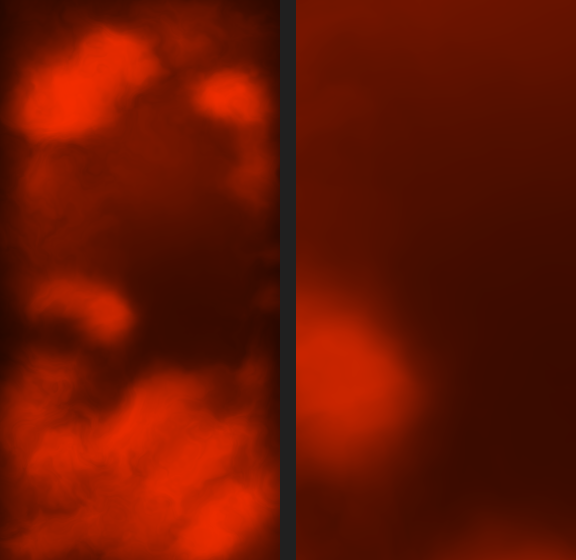
Left, the full canvas; right, a detail of the centre.
Write a Shadertoy shader that draws this texture.

```glsl
// Soft red glows and smoky wisps around a dark hollow, like embers out of focus.

const vec3 EMBER = vec3(1.0, 0.182, 0.0);
const float BASE_LIGHT = 0.25;

float hash(vec2 p) {
    vec3 q = fract(vec3(p.xyx) * 0.1031);
    q += dot(q, q.yzx + 33.33);
    return fract((q.x + q.y) * q.z);
}

float noise(vec2 p) {
    vec2 i = floor(p), f = fract(p);
    f = f * f * f * (f * (f * 6.0 - 15.0) + 10.0);
    return mix(mix(hash(i), hash(i + vec2(1, 0)), f.x),
               mix(hash(i + vec2(0, 1)), hash(i + vec2(1, 1)), f.x), f.y);
}

// Layered noise, centred on zero
float fbm(vec2 p) {
    float sum = 0.0, gain = 0.5;
    for (int i = 0; i < 4; i++) {
        sum += gain * (noise(p) - 0.5);
        p = mat2(1.6, 1.2, -1.2, 1.6) * p + 7.3;
        gain *= 0.5;
    }
    return sum;
}

// Soft ellipse of light with a flattened core
float glow(vec2 p, vec2 centre, vec2 radius, float angle) {
    float c = cos(angle), s = sin(angle);
    vec2 d = mat2(c, -s, s, c) * (p - centre) / radius;
    return exp(-pow(dot(d, d), 1.25));
}

// Faint patches on a loose ring about the hollow
float ringPatches(vec2 p) {
    float sum = 0.0;
    for (int i = 0; i < 16; i++) {
        float k = float(i), a = k * 2.4;
        vec2 centre = vec2(0.52, 1.1) + vec2(0.44, 0.78) * vec2(cos(a), sin(a))
                    * mix(0.85, 1.1, hash(vec2(k, 3.0)));
        vec2 radius = mix(vec2(0.05), vec2(0.1, 0.09), hash(vec2(k, 8.0)));
        sum += mix(0.08, 0.2, hash(vec2(k, 5.0))) * glow(p, centre, radius, a);
    }
    return sum;
}

// Denser patches across the lower third
float lowerPatches(vec2 p) {
    float sum = 0.0;
    for (int i = 0; i < 9; i++) {
        float k = float(i);
        vec2 centre = vec2(fract(k * 0.618 + 0.12), 0.04 + 0.065 * k);
        float size = mix(0.07, 0.13, hash(vec2(k, 21.0)));
        sum += mix(0.1, 0.22, hash(vec2(k, 17.0)))
             * glow(p, centre, size * vec2(1.3, 0.9), 0.7);
    }
    return sum;
}

// The brightest clusters
float mainGlows(vec2 p) {
    float upper = 0.68 * glow(p, vec2(0.22, 1.655), vec2(0.15, 0.135), 0.3)
                + 0.56 * glow(p, vec2(0.41, 1.785), vec2(0.13, 0.095), -0.4)
                + 0.68 * glow(p, vec2(0.83, 1.635), vec2(0.13, 0.085), -0.2)
                + 0.2 * glow(p, vec2(0.94, 1.45), vec2(0.08, 0.1), 0.3);
    float middle = 0.4 * glow(p, vec2(0.25, 0.95), vec2(0.14, 0.08), 0.1)
                 + 0.58 * glow(p, vec2(0.395, 0.865), vec2(0.085, 0.105), 0.1)
                 + 0.22 * glow(p, vec2(0.22, 0.68), vec2(0.1, 0.08), 0.0);
    float lower = 0.5 * glow(p, vec2(0.53, 0.51), vec2(0.24, 0.11), 0.55)
                + 0.42 * glow(p, vec2(0.63, 0.25), vec2(0.25, 0.1), 0.9)
                + 0.5 * glow(p, vec2(0.8, 0.14), vec2(0.25, 0.1), 0.75)
                + 0.22 * glow(p, vec2(0.15, 0.42), vec2(0.13, 0.17), 0.5);
    return upper + middle + lower;
}

// Broad background light, dimmer at the borders and in the hollow
float haze(vec2 p) {
    float light = BASE_LIGHT;
    light += 0.2 * smoothstep(0.78, 0.35, p.y);
    light += 0.2 * glow(p, vec2(0.3, 1.5), vec2(0.36, 0.4), 0.0);
    light += 0.12 * glow(p, vec2(0.75, 1.55), vec2(0.3, 0.42), 0.0);
    light += 0.12 * glow(p, vec2(0.62, 1.92), vec2(0.25, 0.14), 0.0);
    light += 0.1 * glow(p, vec2(0.12, 1.15), vec2(0.25, 0.15), 0.0);
    return light - 0.03 * glow(p, vec2(0.68, 0.98), vec2(0.2, 0.4), 0.2);
}

void mainImage(out vec4 fragColor, in vec2 fragCoord) {
    vec2 p = fragCoord / iResolution.xy * vec2(1.0, 2.0);

    // Bend the glows into irregular smoke
    vec2 bend = vec2(fbm(p * 5.0 + 2.0), fbm(p * 5.0 + 41.0));
    vec2 q = p + 0.11 * bend;
    float light = haze(q) + mainGlows(q) + ringPatches(q) + lowerPatches(q);

    // Fine wisps, fading out inside the smooth hollow
    float hollow = glow(p, vec2(0.62, 1.1), vec2(0.28, 0.5), 0.0);
    float wisps = fbm(p * 11.0 + 5.0 * bend);
    light *= 1.0 + 0.38 * wisps * (1.0 - hollow);

    // Dark borders, then a soft limit on the brightest cores
    float side = smoothstep(-0.06, 0.14, min(p.x, 1.0 - p.x));
    float ends = smoothstep(-0.2, 0.12, min(p.y, 2.0 - p.y));
    light *= mix(0.55, 1.0, side * ends);
    light *= pow(1.0 + pow(light, 5.0), -0.2);

    fragColor = vec4(EMBER * light, 1.0);
}
```
